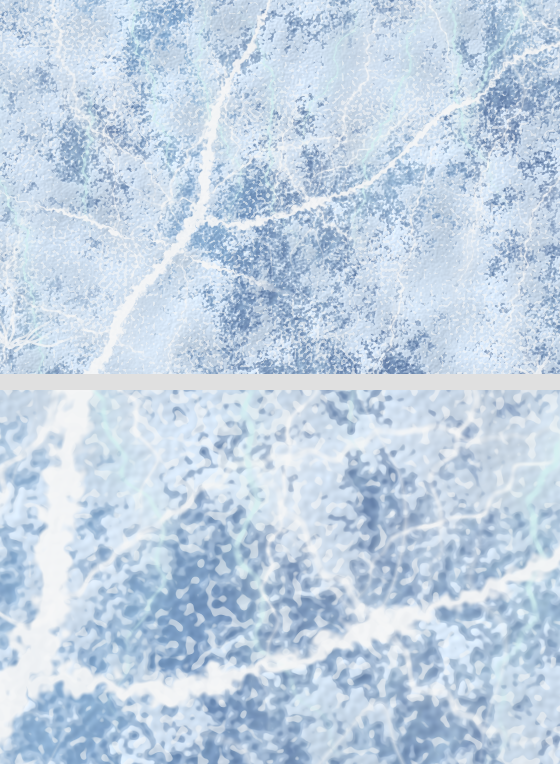
Top: the whole. Bottom: its middle third, enlarged.
Reproduce this texture procedurally as a WebGL 2 fragment shader.

```glsl
#version 300 es
precision highp float;

#define DEEP vec3(0.39, 0.50, 0.665)
#define MID vec3(0.62, 0.73, 0.835)
#define SKY vec3(0.55, 0.72, 0.87)
#define FROST vec3(0.82, 0.88, 0.942)
#define ICE vec3(0.82, 0.94, 0.945)
#define SNOW vec3(0.965, 0.967, 0.968)
#define COVERAGE 0.26
#define GRAIN_GAIN 0.95
#define VEINS 28
#define TWIGS 11

uniform vec2 u_resolution;
out vec4 fragColor;

uint scramble(uint n) {
  n = (n ^ (n >> 16)) * 0x7feb352du;
  n = (n ^ (n >> 15)) * 0x846ca68bu;
  return n ^ (n >> 16);
}

float hash(ivec2 cell) {
  uvec2 u = uvec2(cell);
  return float(scramble(u.x + scramble(u.y)) >> 8) / 16777216.0;
}

float corner(ivec2 cell, vec2 offset) {
  float angle = 6.2832 * hash(cell);
  return dot(vec2(cos(angle), sin(angle)), offset);
}

// Gradient noise, roughly -0.7 to 0.7
float noise(vec2 p) {
  ivec2 i = ivec2(floor(p));
  vec2 f = fract(p), s = f * f * f * (f * (f * 6.0 - 15.0) + 10.0);
  float low = mix(corner(i, f), corner(i + ivec2(1, 0), f - vec2(1, 0)), s.x);
  float high = mix(corner(i + ivec2(0, 1), f - vec2(0, 1)), corner(i + 1, f - 1.0), s.x);
  return mix(low, high, s.y);
}

// Slowly fading octaves give crumbly flake outlines
float flakes(vec2 p) {
  float sum = 0.0, amp = 1.0;
  p *= 7.0;
  for (int i = 0; i < 5; i++) {
    sum += amp * noise(p);
    p = mat2(0.8, 0.6, -0.6, 0.8) * p * 2.1 + 17.3;
    amp *= GRAIN_GAIN;
  }
  return sum;
}

float stroke(float d, float width, float soft) {
  return 1.0 - smoothstep(width - soft, width + soft, abs(d));
}

// Wandering veins: x is the sharp core, y the glow
vec2 vein(vec2 p, int i) {
  float id = float(i);
  float angle = 1.57 + (hash(ivec2(i, 1)) - 0.5) * (i % 3 == 0 ? 2.6 : 0.8);
  vec2 dir = vec2(cos(angle), sin(angle));
  vec2 q = p - vec2(1.5 * (id + 0.5) / float(VEINS), hash(ivec2(i, 2)));
  float along = dot(q, dir);
  float across = q.x * dir.y - q.y * dir.x + 0.10 * noise(vec2(along * 3.0, id * 7.31))
    + 0.035 * noise(vec2(along * 11.0, id * 3.17)) + 0.016 * noise(vec2(along * 38.0, id * 5.73));
  float reach = mix(0.2, 0.6, hash(ivec2(i, 3)));
  float fade = 1.0 - smoothstep(reach * 0.3, reach, abs(along));
  float width = mix(0.0008, 0.004, hash(ivec2(i, 4))) * (0.5 + 0.5 * fade);
  return fade * vec2(stroke(across, width, 0.002), exp(-abs(across) * 65.0));
}

// Fans of fine twigs in the lower corners
float twigs(vec2 p) {
  float sum = 0.0;
  for (int k = 0; k < 2 * TWIGS; k++) {
    bool left = k < TWIGS;
    vec2 q = p - (left ? vec2(0.03, 0.07) : vec2(1.43, -0.03));
    float angle = mix(-0.3, 2.6, hash(ivec2(k, 11)));
    float reach = mix(0.07, left ? 0.28 : 0.15, hash(ivec2(k, 12)));
    vec2 dir = vec2(cos(angle), sin(angle));
    float along = dot(q, dir);
    float across = q.x * dir.y - q.y * dir.x + 0.03 * noise(vec2(along * 14.0, float(k) * 2.37));
    float fade = step(0.0, along) * (1.0 - smoothstep(0.3 * reach, reach, along));
    sum = max(sum, fade * stroke(across, 0.0015 + 0.002 * fade, 0.002));
  }
  return sum;
}

// Crumbling snowy boughs: a trunk, a rising limb and a falling limb
float boughs(vec2 p, float speckle) {
  vec2 q = p + 0.035 * vec2(noise(p * 6.0 + 3.1), noise(p * 6.0 + 41.7));
  float crumb = 0.016 * noise(p * 50.0) + 0.010 * speckle;
  float gaps = noise(p * 9.0 + 8.4), bend = (q.y - 0.4) / 0.14, t = q.x - 0.53;
  float trunk = (q.x - 0.25 - 0.48 * q.y - 0.09 * exp(-bend * bend)) * 0.88;
  float rise = (q.y - 0.405 - 0.5 * t * smoothstep(0.0, 0.85, t)) * 0.88;
  float fall = (q.y - 0.50 + 0.37 * q.x) * 0.94;
  float snow = stroke(trunk + crumb, 0.015 - 0.008 * smoothstep(0.5, 1.0, p.y), 0.005);
  snow = max(snow, step(0.0, t) * stroke(rise + crumb, 0.008 + 0.010 * gaps, 0.005));
  float ends = 1.0 - smoothstep(0.6, 0.85, p.x);
  return max(snow, ends * stroke(fall + crumb, 0.005 + 0.012 * gaps, 0.004));
}

void main() {
  vec2 p = gl_FragCoord.xy / u_resolution.y;
  float speckle = noise(p * 105.0 + 6.3), drift = noise(p * 2.3 + 12.7);

  // Mottled blue ground
  float mottle = 0.45 + 1.1 * noise(p * 3.1 + 5.2) + 0.6 * noise(p * vec2(48.0, 30.0)) + 0.4 * speckle;
  vec3 color = mix(DEEP, MID, clamp(mottle, 0.0, 1.0));
  color = mix(color, SKY, 0.55 * smoothstep(0.0, 0.5, noise(p * 1.9 + 23.6)));

  // Thin rime below, dense flakes above, with a raised edge
  float grain = flakes(p), relief = grain - flakes(p + vec2(-0.003, 0.003));
  float level = grain + 1.5 * drift + COVERAGE;
  color = mix(color, FROST, 0.38 * smoothstep(-0.6, -0.2, level));
  color = mix(color, FROST + 0.16 * noise(p * 8.0 + 31.0), 0.85 * smoothstep(-0.1, 0.2, level));
  color += 0.075 * clamp(relief, -1.0, 1.0);
  color = mix(color, FROST, 0.5 * smoothstep(0.0, 0.5, drift + 0.4 * noise(p * 7.0 + 2.9)));
  float flurry = smoothstep(0.16, 0.34, speckle + 0.4 * noise(p * 5.0 + 61.0));
  color = mix(color, SNOW, 0.55 * flurry);

  // Hairline web
  vec2 bent = p + 0.05 * vec2(noise(p * 9.0), noise(p * 9.0 + 50.0));
  float web = stroke(noise(bent * vec2(7.0, 5.0) + 9.5), 0.012, 0.018);
  color = mix(color, SNOW, 0.5 * web * smoothstep(-0.15, 0.3, noise(p * 4.0 + 70.0)));

  // Veins alternate between icy and snowy tints
  for (int i = 0; i < VEINS; i++) {
    vec2 v = vein(p, i) * (0.85 + 0.7 * speckle);
    color = mix(color, i % 3 == 1 ? ICE : SNOW, clamp(0.55 * v.x + 0.36 * v.y, 0.0, 0.85));
  }
  color = mix(color, SNOW, max(0.8 * twigs(p), 0.92 * boughs(p, speckle)));
  fragColor = vec4(clamp(color, 0.0, 1.0), 1.0);
}
```
